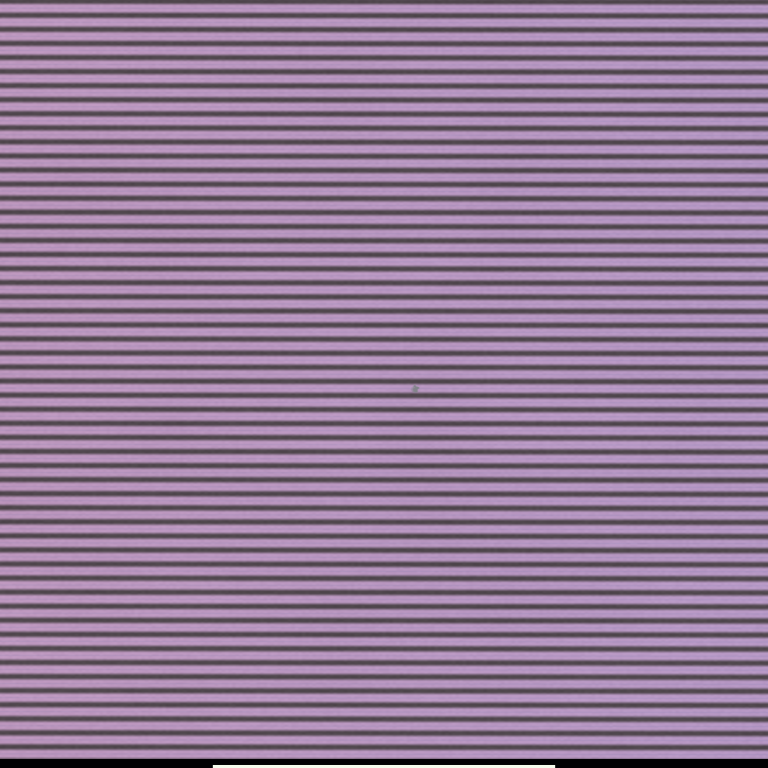
Reproduce this pattern procedurally as a WebGL 1 fragment shader.

```glsl
precision highp float;
// Soft dark grooves across a lilac surface, with a speck and a black footer strip holding a pale bar.

uniform vec2 u_resolution;

const float PERIOD = 0.01832;      // groove spacing, about 54 down the canvas
const float FIRST_GROOVE = 0.998;  // height of the topmost groove centre
const float TILT = 0.001;          // drop of each groove from left to right
const float FOOTER_HEIGHT = 0.0117;

const vec3 GROOVE = vec3(0.31, 0.275, 0.30);
const vec3 LILAC = vec3(0.73, 0.595, 0.76);
const vec3 SPECK = vec3(0.46, 0.50, 0.49);
const vec3 FOOTER = vec3(0.005, 0.005, 0.01);
const vec3 BAR = vec3(0.96, 0.99, 0.93);

float hash(vec2 p) {
  vec3 q = fract(vec3(p.xyx) * 0.1031);
  q += dot(q, q.yzx + 33.33);
  return fract((q.x + q.y) * q.z);
}

float valueNoise(vec2 p) {
  vec2 cell = floor(p);
  vec2 f = fract(p);
  f = f * f * (3.0 - 2.0 * f);
  float low = mix(hash(cell), hash(cell + vec2(1.0, 0.0)), f.x);
  float high = mix(hash(cell + vec2(0.0, 1.0)), hash(cell + vec2(1.0)), f.x);
  return mix(low, high, f.y);
}

// Signed distance to an axis-aligned box
float boxDistance(vec2 p, vec2 centre, vec2 halfSize) {
  vec2 d = abs(p - centre) - halfSize;
  return length(max(d, 0.0)) + min(max(d.x, d.y), 0.0);
}

float coverage(float dist, float pixel) {
  return 1.0 - smoothstep(-0.5 * pixel, 0.5 * pixel, dist);
}

// Blurred groove profile with a faint crease along the middle of each ridge
vec3 grooves(vec2 uv) {
  float phase = (FIRST_GROOVE - uv.y - TILT * (uv.x - 0.5)) / PERIOD;
  float d = abs(fract(phase + 0.5) - 0.5);
  float row = floor(phase);
  float ridge = smoothstep(0.04, 0.34, d);
  float crease = smoothstep(0.40, 0.5, d);
  vec3 tint = mix(vec3(0.012, -0.002, -0.014), vec3(-0.012, 0.002, 0.012), uv.x);
  vec3 light = LILAC + tint - crease * vec3(0.035, 0.015, 0.01);
  light += 0.012 * (hash(vec2(row, 7.0)) - 0.5);
  return mix(GROOVE, light, ridge);
}

// Fine grain plus a broad, faint mottling
float grain(vec2 uv) {
  float fine = valueNoise(uv * vec2(220.0, 380.0)) - 0.5;
  float broad = valueNoise(uv * 9.0 + 41.0) - 0.5;
  return 0.025 * fine + 0.012 * broad;
}

float speckMask(vec2 uv, vec2 centre, float radius) {
  float ragged = 0.5 * radius * (valueNoise(uv * 400.0) - 0.5);
  return 1.0 - smoothstep(0.3 * radius, radius, length(uv - centre) + ragged);
}

void main() {
  vec2 uv = gl_FragCoord.xy / u_resolution;
  float pixel = 1.0 / min(u_resolution.x, u_resolution.y);

  vec3 colour = grooves(uv) + grain(uv);
  colour = mix(colour, SPECK, 0.8 * speckMask(uv, vec2(0.541, 0.494), 0.0065));

  // Footer strip and its bar
  colour = mix(colour, FOOTER, coverage(uv.y - FOOTER_HEIGHT, pixel));
  float bar = boxDistance(uv, vec2(0.5, 0.0), vec2(0.223, 0.004));
  colour = mix(colour, BAR, coverage(bar, pixel));

  gl_FragColor = vec4(clamp(colour, 0.0, 1.0), 1.0);
}
```
